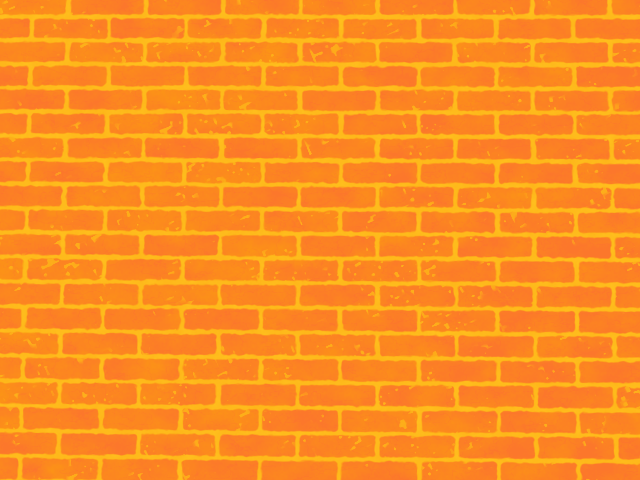
Write a WebGL 1 fragment shader that draws this texture.

```glsl
precision highp float;
// Worn orange brick wall in running bond with ragged amber mortar joints.
// A gently skewed grid gives each brick an id; a noisy rounded-box distance
// cuts its outline, and layered value noise adds tone, grain and chips.

uniform vec2 u_resolution;

// Lengths are in canvas heights.
#define ROW_DENSITY 20.39
#define BRICK_PITCH 0.1609
#define BOND_SHIFT 0.53
#define HALF_JOINT 0.0046
#define CORNER_RADIUS 0.0065
#define EDGE_WOBBLE 0.0050
#define CHIP_AMOUNT 0.50
#define BRICK_RED vec3(0.99, 0.465, 0.170)
#define BRICK_AMBER vec3(0.99, 0.580, 0.085)
#define MORTAR_SHADE vec3(0.99, 0.690, 0.090)
#define MORTAR_LIGHT vec3(1.00, 0.750, 0.115)

float hash(vec2 p) {
  vec3 q = fract(p.xyx * vec3(0.1031, 0.1030, 0.0973));
  q += dot(q, q.yzx + 33.33);
  return fract((q.x + q.y) * q.z);
}

float noise(vec2 p) {
  vec2 cell = floor(p);
  vec2 f = fract(p);
  f = f * f * (3.0 - 2.0 * f);
  float low = mix(hash(cell), hash(cell + vec2(1.0, 0.0)), f.x);
  float high = mix(hash(cell + vec2(0.0, 1.0)), hash(cell + 1.0), f.x);
  return mix(low, high, f.y);
}

float fbm(vec2 p) {
  float sum = 0.0;
  float weight = 0.5;
  for (int i = 0; i < 4; i++) {
    sum += weight * noise(p);
    p = mat2(1.6, 1.2, -1.2, 1.6) * p + 7.3;
    weight *= 0.5;
  }
  return sum / 0.9375;
}

float roundedBox(vec2 p, vec2 halfSize, float radius) {
  vec2 q = abs(p) - halfSize + radius;
  return length(max(q, 0.0)) + min(max(q.x, q.y), 0.0) - radius;
}

void main() {
  float pixel = 1.0 / u_resolution.y;
  vec2 pos = gl_FragCoord.xy * pixel;
  pos.y = 1.0 - pos.y;

  // Courses grow slightly taller, wider and more tilted down the wall.
  float depth = pos.y * (1.0 - 0.0095 * pos.x) - 0.0347;
  float course = ROW_DENSITY * depth - 0.784 * depth * depth;
  float row = floor(course);
  float pitch = BRICK_PITCH + 0.0055 * pos.y;
  float column = (pos.x - 0.1431 + 0.0234 * pos.y) / pitch;
  column -= BOND_SHIFT * (1.0 - mod(row, 2.0));
  vec2 id = vec2(floor(column), row);
  vec2 size = vec2(pitch, 1.0 / (ROW_DENSITY - 1.568 * depth));
  vec2 local = (fract(vec2(column, course)) - 0.5) * size;
  float brickRandom = hash(id + 41.0);

  // Ragged outline: each brick samples its own stretch of noise.
  vec2 edgePos = pos + id * 0.37;
  float wobble = 0.75 * (noise(edgePos * 75.0) - 0.5)
               + 0.35 * (noise(edgePos * 170.0) - 0.5);
  vec2 jitter = vec2(hash(id + 11.0), hash(id + 23.0)) - 0.5;
  local -= jitter * vec2(0.0016, 0.0010);
  float edge = roundedBox(local, size * 0.5 - HALF_JOINT, CORNER_RADIUS);
  edge += EDGE_WOBBLE * wobble;
  float brickMask = 1.0 - smoothstep(-pixel, pixel, edge);

  // Brick face: broad stains, a per-brick tint, fine grain and faint cracks.
  float stain = fbm(edgePos * vec2(16.0, 22.0));
  float grain = noise(pos * 260.0) - 0.5;
  float tone = 0.43 + 1.1 * (stain - 0.5) + 0.28 * (brickRandom - 0.5);
  tone += 0.14 * grain - 0.12 * (pos.x - 0.667);
  float crack = abs(fbm(edgePos * vec2(30.0, 48.0) + 9.0) - 0.5);
  tone -= 0.18 * (1.0 - smoothstep(0.0, 0.035, crack));
  vec3 brick = mix(BRICK_RED, BRICK_AMBER, clamp(tone, 0.0, 1.0));

  // Chips: small mortar-coloured flecks, gathered in patches on some bricks.
  vec2 chipPos = mat2(0.9, 0.4, -0.4, 0.9) * edgePos * vec2(115.0, 125.0);
  float patches = noise(edgePos * 24.0 + 5.0) + 0.45 * (brickRandom - 0.5);
  float chips = smoothstep(0.76, 0.90, noise(chipPos));
  chips *= smoothstep(CHIP_AMOUNT, CHIP_AMOUNT + 0.22, patches);

  // Mortar: soft mottling, a little deeper where it meets the bricks.
  float mottle = 0.68 + 0.8 * (fbm(pos * 38.0) - 0.5) + 0.15 * grain;
  mottle -= 0.4 * (1.0 - smoothstep(0.0, 0.0030, edge));
  vec3 mortar = mix(MORTAR_SHADE, MORTAR_LIGHT, clamp(mottle, 0.0, 1.0));

  vec3 face = mix(brick, mortar, 0.85 * chips);
  gl_FragColor = vec4(mix(mortar, face, brickMask), 1.0);
}
```
